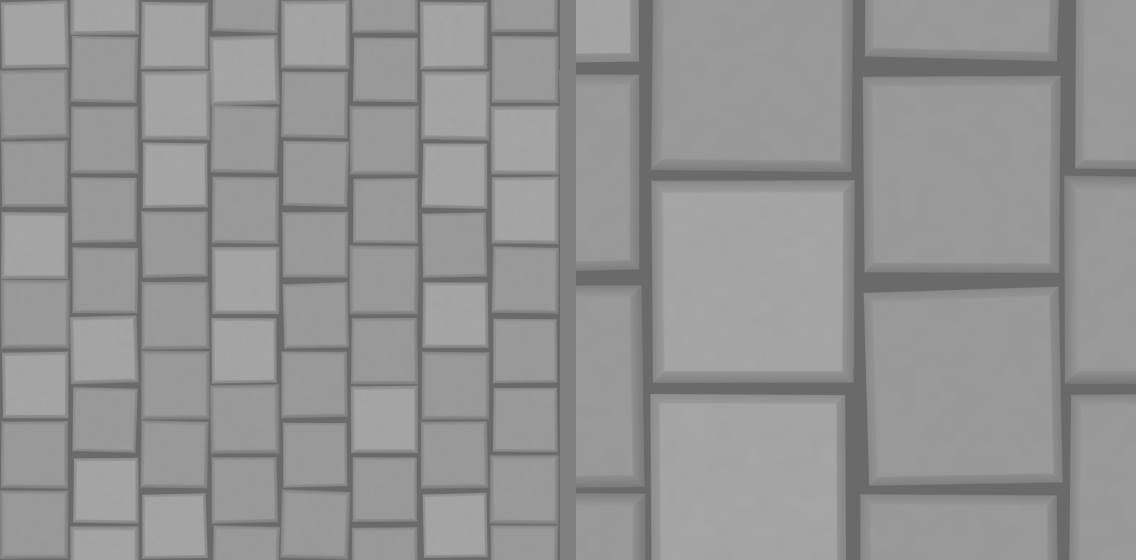
Left, the full canvas; right, a detail of the centre.
A WebGL 2 fragment shader for this texture map:

```glsl
#version 300 es
precision highp float;

#define REPEATS 8.0
#define LIGHT_SHARE 0.39
#define MAX_TURN 0.032
#define MAX_TAPER 0.035
#define MAX_SHIFT 0.012
#define GRAIN 0.008
#define GROUT_COLOR vec3(0.415)
#define BEVEL_COLOR vec3(0.54)
#define DARK_STONE vec3(0.598)
#define LIGHT_STONE vec3(0.643)

uniform vec2 u_resolution;
out vec4 fragColor;

float hash(vec2 p) {
    return fract(sin(dot(p, vec2(127.1, 311.7))) * 43758.5453);
}

float signedHash(vec2 p) {
    return hash(p) * 2.0 - 1.0;
}

// Value noise that wraps after the given whole period
float wrapNoise(vec2 p, float period) {
    vec2 cell = floor(p);
    vec2 f = fract(p);
    f = f * f * (3.0 - 2.0 * f);
    vec2 a = mod(cell, period);
    vec2 b = mod(cell + 1.0, period);
    return mix(mix(hash(a), hash(vec2(b.x, a.y)), f.x),
               mix(hash(vec2(a.x, b.y)), hash(b), f.x), f.y);
}

// Position inside one stone, turned and tapered by its own random values
vec2 stoneSpace(vec2 q, vec2 id) {
    q -= MAX_SHIFT * vec2(signedHash(id + 11.3), signedHash(id + 23.9));
    float level = hash(id + 31.7);
    float looseness = signedHash(id + 47.1);
    float turn = MAX_TURN * looseness * abs(looseness);
    q = mat2(cos(turn), -sin(turn), sin(turn), cos(turn)) * q;
    vec2 taper = vec2(signedHash(id + 59.3), signedHash(id + 71.9));
    return q * (1.0 + MAX_TAPER * (1.0 - 0.4 * level) * dot(taper, q));
}

void main() {
    vec2 uv = gl_FragCoord.xy / u_resolution;
    vec2 p = uv * REPEATS;
    float aa = 0.75 * REPEATS / min(u_resolution.x, u_resolution.y);

    // Nearest stone among the neighbouring staggered columns
    float edge = 10.0;
    vec2 local = vec2(0.0);
    vec2 stone = vec2(0.0);
    for (int i = -1; i <= 1; i++) {
        float column = floor(p.x) + float(i);
        float stagger = 0.5 * mod(column, 2.0);
        for (int j = -1; j <= 1; j++) {
            float row = floor(p.y - stagger) + float(j);
            vec2 id = mod(vec2(column, row), REPEATS);
            vec2 q = stoneSpace(p - vec2(column, row + stagger) - 0.5, id);
            float halfSize = mix(0.456, 0.494, hash(id + 31.7));
            float d = max(abs(q.x), abs(q.y)) - halfSize;
            if (d < edge) {
                edge = d;
                local = q;
                stone = id;
            }
        }
    }

    // Flat top with faint grain
    float level = hash(stone + 31.7);
    float isLight = step(hash(stone + 83.3), LIGHT_SHARE);
    vec3 top = mix(DARK_STONE, LIGHT_STONE, isLight);
    top += GRAIN * (wrapNoise(uv * 128.0, 128.0) - 0.5);

    // Mitred bevel, lit from the upper left and darker toward the joint
    float bevelWidth = mix(0.038, 0.064, level);
    float depth = clamp(edge / bevelWidth + 1.0, 0.0, 1.0);
    float miter = smoothstep(-aa, aa, abs(local.x) - abs(local.y));
    float sideLight = mix(0.014 * sign(local.y), -0.014 * sign(local.x), miter);
    vec3 bevel = BEVEL_COLOR + 0.4 * (top - DARK_STONE) + sideLight;
    bevel += mix(0.02, 0.04, level) - depth * mix(0.03, 0.10, level);

    // Stone over grout
    float softness = max(aa, 0.006);
    vec3 color = mix(top, bevel, smoothstep(-softness, softness, edge + bevelWidth));
    color = mix(color, GROUT_COLOR, smoothstep(-aa, aa, edge));
    fragColor = vec4(color, 1.0);
}
```
